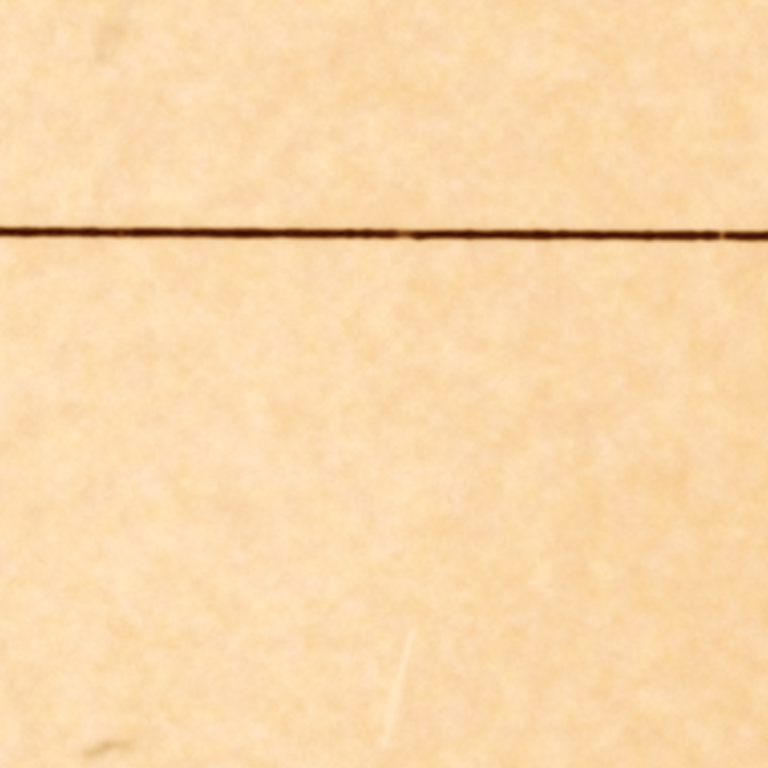
This texture is drawn by a Shadertoy shader. Its source:

```glsl
// Warm aged paper crossed by one thin, slightly tilted dark ink rule.
// Layered value noise mottles the paper; distances to segments shape
// the rule, its worn gaps, the faint smudges and the pale scratch.

#define PAPER_LIGHT vec3(0.998, 0.880, 0.722)
#define PAPER_DARK  vec3(0.968, 0.806, 0.590)
#define INK_CORE    vec3(0.23, 0.045, 0.0)
#define INK_EDGE    vec3(0.60, 0.34, 0.09)
#define SMUDGE      vec3(0.84, 0.67, 0.42)
#define RULE_LEFT   0.6980
#define RULE_DROP   0.0055
#define RULE_HALF   0.0062
#define RULE_BLUR   0.0036
#define MOTTLE      1.5
#define GRAIN       0.014

float hash(vec2 p) {
    vec3 q = fract(vec3(p.xyx) * 0.1031);
    q += dot(q, q.yzx + 33.33);
    return fract((q.x + q.y) * q.z);
}

float noise(vec2 p) {
    vec2 i = floor(p), f = fract(p);
    f = f * f * (3.0 - 2.0 * f);
    return mix(mix(hash(i), hash(i + vec2(1, 0)), f.x),
               mix(hash(i + vec2(0, 1)), hash(i + vec2(1, 1)), f.x), f.y);
}

float fbm(vec2 p) {
    float sum = 0.0, amp = 0.5;
    for (int i = 0; i < 4; i++) {
        sum += amp * noise(p);
        p = mat2(1.6, 1.2, -1.2, 1.6) * p + 17.3;
        amp *= 0.55;
    }
    return sum / 1.01;
}

// Soft stroke: 1 on the segment, fading out over its width.
float stroke(vec2 p, vec2 a, vec2 b, float width) {
    vec2 d = b - a;
    float t = clamp(dot(p - a, d) / dot(d, d), 0.0, 1.0);
    float dist = length(p - a - d * t) / width;
    return exp(-dist * dist);
}

// Narrow bump along x, for places where the ink is worn.
float worn(float x, float centre, float width) {
    float d = (x - centre) / width;
    return exp(-d * d);
}

vec3 paper(vec2 uv) {
    float blotch = fbm(uv * 24.0 + 4.0) - 0.5;
    float fine = fbm(uv * 62.0 + 31.0) - 0.5;
    float tone = 0.37 + MOTTLE * (0.55 * blotch + 0.58 * fine);
    // Broad staining: darker to the right and lower right, paler at left.
    tone += 0.30 * (uv.x - 0.5);
    tone += 0.14 * exp(-8.0 * dot(uv - vec2(0.9, 0.15), uv - vec2(0.9, 0.15)));
    tone -= 0.16 * exp(-14.0 * dot(uv - vec2(0.36, 0.33), uv - vec2(0.36, 0.33)));
    vec3 col = mix(PAPER_LIGHT, PAPER_DARK, clamp(tone, -0.1, 1.4));
    // Faint pinkish and greyish drift between fibres.
    col += vec3(-0.004, -0.010, 0.036) * (noise(uv * 42.0 + 70.0) - 0.5);
    return col + GRAIN * (noise(uv * 190.0) - 0.5);
}

void mainImage(out vec4 fragColor, in vec2 fragCoord) {
    vec2 uv = fragCoord / iResolution.xy;
    float px = 1.0 / iResolution.y;
    vec3 col = paper(uv);

    // Smudges at the upper and lower left, broken by noise.
    float patchy = 0.1 + 1.1 * noise(uv * 62.0);
    float mark = 0.36 * stroke(uv, vec2(0.176, 1.01), vec2(0.152, 0.965), 0.014);
    mark += 0.42 * stroke(uv, vec2(0.146, 0.955), vec2(0.130, 0.930), 0.013);
    mark += 0.60 * stroke(uv, vec2(0.118, 0.021), vec2(0.135, 0.025), 0.011);
    mark += 0.40 * stroke(uv, vec2(0.145, 0.028), vec2(0.176, 0.032), 0.010);
    col = mix(col, SMUDGE, clamp(mark * patchy, 0.0, 1.0));

    // Pale scratch and a small bright fleck.
    float scratch = stroke(uv, vec2(0.537, 0.178), vec2(0.521, 0.118), 0.0050);
    scratch += 0.8 * stroke(uv, vec2(0.517, 0.105), vec2(0.502, 0.035), 0.0075);
    scratch += 0.7 * stroke(uv, vec2(0.350, 0.242), vec2(0.357, 0.247), 0.007);
    col = mix(col, vec3(1.0, 0.91, 0.77), 0.8 * clamp(scratch, 0.0, 1.0));

    // Ink rule: soft brown fringe around a dark core, thinner where worn.
    float centre = RULE_LEFT - RULE_DROP * uv.x;
    centre += 0.0007 * (noise(vec2(uv.x * 60.0, 3.0)) - 0.5);
    centre -= 0.0012 * worn(uv.x, 0.545, 0.012);
    float wear = 0.55 * worn(uv.x, 0.527, 0.013) + 0.65 * worn(uv.x, 0.940, 0.0045)
               + 0.25 * worn(uv.x, 0.157, 0.005);
    float ragged = 0.90 + 0.20 * noise(vec2(uv.x * 90.0, 9.0));
    float halfWidth = RULE_HALF * ragged * (1.0 - 0.25 * wear);
    float d = abs(uv.y - centre);
    float soft = RULE_BLUR + 0.5 * px;
    float edge = 1.0 - smoothstep(halfWidth - soft, halfWidth + 1.2 * soft, d);
    float core = 1.0 - smoothstep(halfWidth - 1.4 * soft, halfWidth + 0.4 * soft, d);
    float halo = exp(-d * d / 0.00016);
    col = mix(col, SMUDGE, 0.25 * halo);
    col = mix(col, INK_EDGE, 0.85 * edge);
    float fleck = 0.16 * noise(uv * vec2(140.0, 260.0));
    col = mix(col, INK_CORE, core * clamp(1.0 - wear - fleck, 0.0, 1.0));

    fragColor = vec4(clamp(col, 0.0, 1.0), 1.0);
}
```
